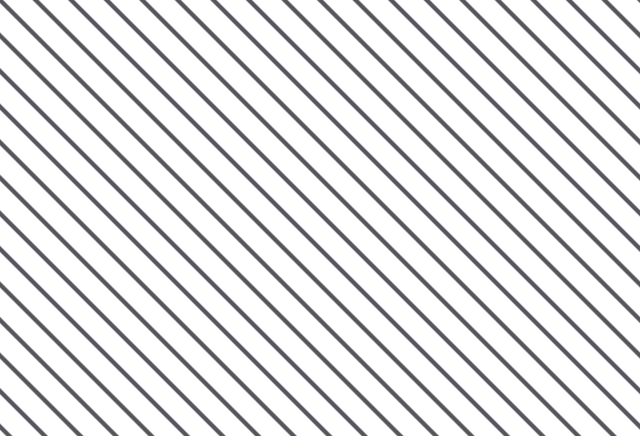
Reproduce this pattern procedurally as a WebGL 1 fragment shader.

```glsl
precision highp float;

uniform vec2 u_resolution;

const float STRIPES_ACROSS = 18.0;
const float LINE_SHARE = 0.172; // line width as a fraction of the stripe spacing
const vec3 PAPER = vec3(1.0);
const vec3 INK = vec3(0.335, 0.335, 0.37);

// Distance to the nearest of a family of parallel lines, spaced along a unit normal
float stripeDistance(vec2 p, vec2 normal, float spacing) {
  float offset = dot(p, normal) / spacing;
  return abs(fract(offset + 0.5) - 0.5) * spacing;
}

// Soft-edged coverage of a line with the given half width
float lineCoverage(float dist, float halfWidth, float softness) {
  return 1.0 - smoothstep(halfWidth - softness, halfWidth + softness, dist);
}

void main() {
  // Canvas width is one unit, measured from the upper left corner
  vec2 p = (gl_FragCoord.xy - vec2(0.0, u_resolution.y)) / u_resolution.x;
  float pixel = 1.0 / u_resolution.x;

  // Diagonals falling to the right at 45 degrees
  vec2 normal = vec2(sqrt(0.5));
  float spacing = sqrt(0.5) / STRIPES_ACROSS;
  float dist = stripeDistance(p, normal, spacing);
  float ink = lineCoverage(dist, 0.5 * LINE_SHARE * spacing, pixel);

  gl_FragColor = vec4(mix(PAPER, INK, ink), 1.0);
}
```
